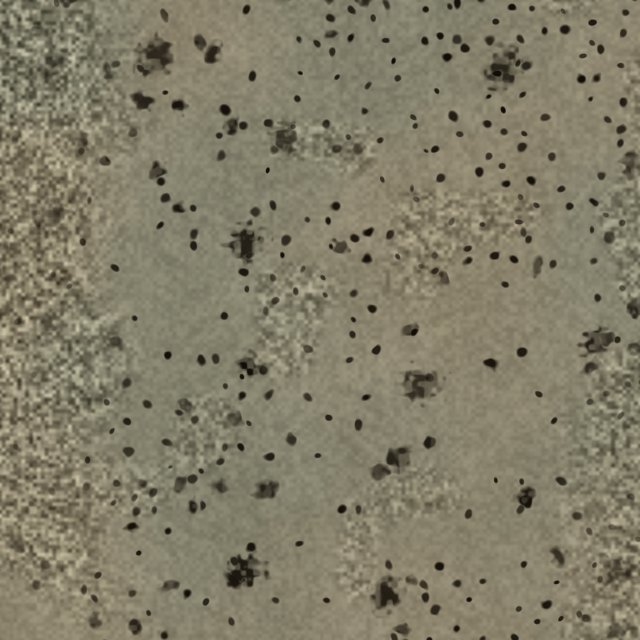
A Shadertoy shader for this texture:

```glsl
// Weathered grey-beige stone with soft dark lichen spots and grainy worn patches.
#define STONE_COOL vec3(0.515, 0.510, 0.430)
#define STONE_WARM vec3(0.560, 0.525, 0.435)
#define SPOT_COLOR vec3(0.065, 0.045, 0.020)
#define SMALL_RADIUS 0.0078
#define MEDIUM_RADIUS 0.0145
#define LARGE_RADIUS 0.0290
#define FINE_GRAIN 0.13
#define PATCH_GRAIN 0.62
#define GRAIN_SCALE 165.0

float hash(vec2 p) {
    return fract(sin(dot(p, vec2(127.1, 311.7))) * 43758.5);
}

float noise(vec2 p) {
    vec2 cell = floor(p), f = fract(p);
    f = f * f * (3.0 - 2.0 * f);
    float low = mix(hash(cell), hash(cell + vec2(1, 0)), f.x);
    float high = mix(hash(cell + vec2(0, 1)), hash(cell + vec2(1, 1)), f.x);
    return mix(low, high, f.y);
}

float fbm(vec2 p) {
    float sum = 0.0, amplitude = 0.5;
    for (int i = 0; i < 4; i++) {
        sum += amplitude * noise(p);
        p = p * 2.03 + 17.3;
        amplitude *= 0.5;
    }
    return sum / 0.9375;
}

// Strength of the rough areas: left side, right edge and a few islands
float roughPatches(vec2 uv) {
    float reach = uv.x + 0.30 * (fbm(uv * 6.0 + 4.0) - 0.5);
    float left = 1.0 - smoothstep(0.10, 0.24, reach);
    left *= smoothstep(0.06, 0.18, uv.y + 0.5 * uv.x);
    float right = smoothstep(0.84, 0.96, uv.x) * smoothstep(0.48, 0.66, noise(uv * 5.0 + 8.0));
    float islands = 0.6 * smoothstep(0.70, 0.86, noise(uv * 9.0 + 31.0));
    return max(left, max(0.8 * right, islands));
}

// Irregular soft spots, one candidate per grid cell
float spots(vec2 uv, float cells, float radius, float density, float wobble, float seed) {
    vec2 home = floor(uv * cells);
    float ragged = wobble * (noise(uv * 115.0 + seed) - 0.5);
    float cover = 0.0;
    for (int y = -1; y <= 1; y++)
    for (int x = -1; x <= 1; x++) {
        vec2 cell = home + vec2(x, y);
        vec2 id = cell + seed;
        float cluster = mix(0.35, 1.65, smoothstep(0.25, 0.75, noise(cell * 4.5 / cells + seed)));
        if (hash(id) > density * cluster) continue;
        vec2 center = (cell + vec2(hash(id + 11.7), hash(id + 23.1))) / cells;
        float angle = 6.2832 * hash(id + 37.9);
        vec2 axis = vec2(cos(angle), sin(angle));
        vec2 offset = uv - center;
        offset = vec2(dot(offset, axis), dot(offset, vec2(-axis.y, axis.x)));
        offset.y *= mix(1.0, 1.6, hash(id + 41.3));
        float size = radius * mix(0.62, 1.15, hash(id + 53.7));
        float shape = 1.0 - smoothstep(0.50, 1.25, length(offset) / size + ragged);
        cover = max(cover, shape * mix(0.68, 1.0, hash(id + 67.1)));
    }
    return cover;
}

void mainImage(out vec4 fragColor, in vec2 fragCoord) {
    vec2 uv = fragCoord / iResolution.y;
    float rough = roughPatches(uv);

    // Broad warm and cool drifts across the stone
    float drift = fbm(uv * 3.0 + 2.0);
    vec3 color = mix(STONE_COOL, STONE_WARM, smoothstep(0.3, 0.7, drift));
    color += 0.07 * (fbm(uv * 11.0 + 50.0) - 0.5);

    // Fine grain everywhere, strong grain in the rough patches
    float grain = 0.6 * noise(uv * GRAIN_SCALE) + 0.4 * noise(uv * GRAIN_SCALE * 0.6 + 9.0) - 0.5;
    color += grain * mix(FINE_GRAIN, PATCH_GRAIN, rough) * vec3(1.0, 0.98, 0.90);
    color -= 0.025 * rough;

    // Three sizes of spots; the larger ones are mottled inside
    float mottle = mix(0.45, 1.0, smoothstep(0.25, 0.65, noise(uv * 105.0 + 70.0)));
    float small = spots(uv, 27.0, SMALL_RADIUS, 0.40, 0.6, 3.0);
    float medium = spots(uv, 13.0, MEDIUM_RADIUS, 0.32, 1.0, 129.0) * mix(1.0, mottle, 0.6);
    float large = spots(uv, 6.0, LARGE_RADIUS, 0.42, 1.1, 257.0) * mottle;
    float cover = max(small, max(medium, large)) * (1.0 - 0.55 * rough);
    color = mix(color, SPOT_COLOR, cover);

    fragColor = vec4(clamp(color, 0.0, 1.0), 1.0);
}
```
